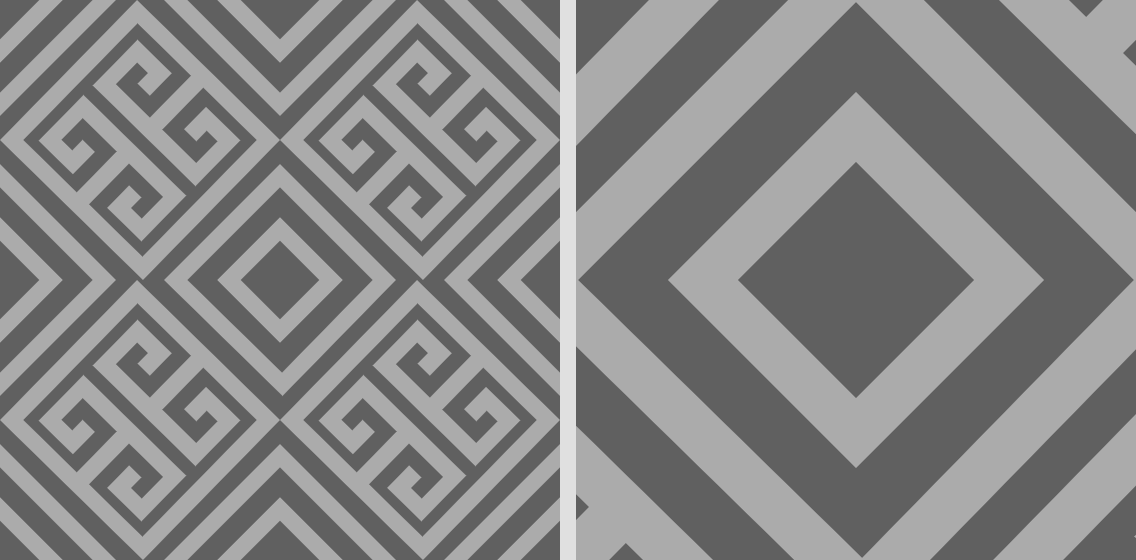
Left: the whole. Right: its middle third, enlarged.
Write a WebGL 2 fragment shader that draws this pattern.

```glsl
#version 300 es
precision highp float;
// Grey Greek-key diamonds, 2 by 2, alternating with nested plain diamonds.

uniform vec2 u_resolution;
out vec4 fragColor;

const float CELL = 384.0;  // length units per repeat; the canvas holds two

// Signed distance to an axis-aligned box given by two corners.
float box(vec2 p, vec2 lo, vec2 hi) {
  vec2 d = abs(p - 0.5 * (lo + hi)) - 0.5 * (hi - lo);
  return max(d.x, d.y);
}

// Signed distance to the band between two radii.
float band(float r, float inner, float outer) {
  return max(inner - r, r - outer);
}

// Light parts of the key diamond, in its diagonal coordinates.
float keyDiamond(vec2 diag) {
  vec2 side = abs(diag);
  float border = band(max(side.x, side.y), 160.0, 192.0);

  // Four mirrored spirals around a dark central bar.
  vec2 k = abs(diag + vec2(0.0, 1.5));
  float bar = box(k, vec2(-138.0, 13.0), vec2(138.0, 46.5));
  float stem = box(k, vec2(-16.5, 30.0), vec2(16.5, 175.0));
  float flank = box(k, vec2(108.0, 13.0), vec2(138.0, 138.5));
  float top = box(k, vec2(46.0, 106.0), vec2(138.0, 138.5));
  float hook = box(k, vec2(46.0, 77.0), vec2(79.0, 138.5));
  return min(border, min(min(bar, stem), min(flank, min(top, hook))));
}

// Light rings of the plain diamond centred on the cell corners.
float plainDiamond(vec2 pos) {
  vec2 c = mod(pos + 0.5 * CELL, CELL) - 0.5 * CELL;
  vec2 fromMiddle = abs(pos - CELL);
  float inMiddle = step(max(fromMiddle.x, fromMiddle.y), 0.5 * CELL);
  // The lower tip of the middle outer ring leans slightly to the right.
  float lean = inMiddle * 0.022 * min(c.y, 0.0);
  float inner = band(abs(c.x) + abs(c.y), 54.0, 86.0);
  float outer = band(abs(c.x + lean) + abs(c.y), 127.0, 159.0);
  return min(inner, outer);
}

void main() {
  vec2 pos = gl_FragCoord.xy / u_resolution * 2.0 * CELL;

  // Slightly sheared diagonal axes, measured from the cell centre.
  vec2 q = fract(pos / CELL) * CELL - 0.5 * CELL;
  q.x += q.y / 48.0;
  float light = min(keyDiamond(vec2(q.x - q.y, q.x + q.y)), plainDiamond(pos));

  // Diagonal distances grow by sqrt(2) per unit of length.
  float edge = 1.4142 * 2.0 * CELL / min(u_resolution.x, u_resolution.y);
  float coverage = clamp(0.5 - light / edge, 0.0, 1.0);
  fragColor = vec4(mix(vec3(0.378), vec3(0.672), coverage), 1.0);
}
```
